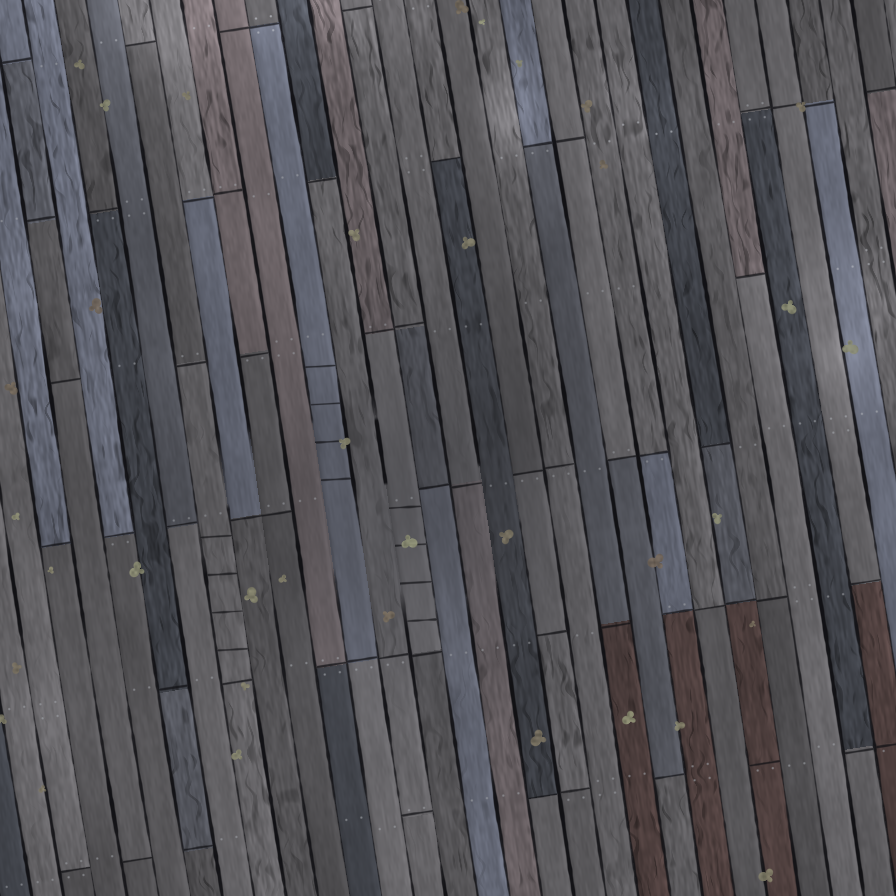
This texture is drawn by a Shadertoy shader. Its source:

```glsl
const float COLUMNS = 28.0;
const float TILT = 0.155;
const float JOIST = 0.182;

float hash(vec2 p) {
    vec3 q = fract(vec3(p.xyx) * 0.1031);
    q += dot(q, q.yzx + 33.33);
    return fract((q.x + q.y) * q.z);
}

float noise(vec2 p) {
    vec2 i = floor(p), f = fract(p);
    f = f * f * (3.0 - 2.0 * f);
    vec2 e = vec2(0.0, 1.0);
    return mix(mix(hash(i), hash(i + e.yx), f.x),
               mix(hash(i + e.xy), hash(i + e.yy), f.x), f.y);
}

float fbm(vec2 p) {
    return 0.55 * noise(p) + 0.3 * noise(p * 2.1 + 7.0) + 0.15 * noise(p * 4.3 + 19.0);
}

// Coverage of a shape from its signed distance
float fill(float d, float aa) {
    return smoothstep(aa, -aa, d);
}

float spot(vec2 p, vec2 center, vec2 size) {
    vec2 d = (p - center) / size;
    return exp(-dot(d, d));
}

// Every second board at the lower right is rusty
bool rustyColumn(float column) {
    return column > 19.0 && mod(column, 2.0) < 0.5 && column != 26.0;
}

// At least one joint in every four joists
bool hasJoint(float column, float joist) {
    float shift = floor(4.0 * hash(vec2(column + 31.0, 5.0)));
    return mod(joist + shift, 4.0) < 0.5
        || hash(vec2(column + 31.0, joist + 57.0)) < 0.16
        || (joist == 1.0 && rustyColumn(column));
}

// Weathered colour of one whole plank
vec3 plankColor(float column, float start) {
    vec2 id = vec2(column + 20.0, start + 20.0);
    float pick = hash(id + 13.0);
    float tone = mix(0.285, 0.385, hash(id + 41.0));
    vec3 color = tone * vec3(1.0, 0.985, 1.015);
    if (pick < 0.08) color = vec3(0.36, 0.375, 0.425) * (0.66 + tone);
    else if (pick < 0.17) color = vec3(0.305, 0.312, 0.34);
    else if (pick < 0.28) color = vec3(0.23, 0.24, 0.265);
    else if (pick < 0.37) color = vec3(0.375, 0.345, 0.355);
    if (start < 1.0 && rustyColumn(column)) color = vec3(0.285, 0.23, 0.225);
    return color;
}

void mainImage(out vec4 fragColor, in vec2 fragCoord) {
    vec2 p = fragCoord / iResolution.y;
    float aa = 0.9 / iResolution.y;

    // Plank axes: across and along
    vec2 q = vec2(p.x + TILT * p.y, p.y - TILT * p.x);
    q.x += 0.0025 * sin(q.y * 5.0 + q.x * 4.0);
    float column = floor(q.x * COLUMNS);
    float across = fract(q.x * COLUMNS);
    float along = (q.y - 0.017) / JOIST;

    // Walk down to the joint where this plank begins
    float start = floor(along);
    for (int i = 0; i < 4; i++) {
        if (hasJoint(column, start)) break;
        start -= 1.0;
    }
    vec2 id = vec2(column + 20.0, start + 20.0);
    float seed = hash(id);
    vec3 color = plankColor(column, start);

    // Smooth, bluish area around the middle
    float smoothed = spot(p, vec2(0.48, 0.42), vec2(0.15, 0.2));
    color = mix(color, vec3(0.30, 0.303, 0.325), 0.45 * smoothed);

    // Grain: fine streaks, short wavy ridges and sparse dark cracks
    float streak = noise(vec2(q.x * 300.0, q.y * 22.0 + seed * 90.0)) - 0.5;
    float fiber = noise(vec2(q.x * 450.0 + seed * 50.0, q.y * 110.0)) - 0.5;
    float ridge = sin(q.x * 900.0 + 9.0 * noise(q * vec2(50.0, 34.0) + seed * 60.0));
    float crack = smoothstep(0.68, 0.9, noise(vec2(q.x * 260.0 + 3.0 * noise(q * 60.0), q.y * 38.0 + seed * 40.0)));
    float rough = smoothstep(0.25, 0.9, hash(id + 5.0));
    float grain = (0.06 + 0.11 * rough) * streak + (0.1 + 0.1 * rough) * fiber
                + 0.035 * rough * ridge - 0.26 * rough * crack;
    color *= 1.0 + grain * (1.0 - 0.6 * smoothed);
    color *= 0.92 + 0.2 * fbm(q * vec2(24.0, 9.0) + seed * 30.0);

    // Worn edges
    color *= 1.0 + 0.1 * smoothstep(0.76, 0.9, across) - 0.09 * smoothstep(0.2, 0.05, across);

    // Grooves of ragged width that thin out and break off near the middle
    float side = min(across, 1.0 - across) / COLUMNS;
    float seam = floor(q.x * COLUMNS + 0.5);
    float wear = smoothstep(0.15, 0.8, fbm(vec2(seam * 7.0, q.y * 9.0 + seam)));
    float ragged = 0.0009 * (noise(vec2(q.x * 90.0, q.y * 130.0)) - 0.5);
    float closed = smoothstep(0.25, 0.6, spot(p, vec2(0.41, 0.43), vec2(0.2, 0.12)))
                 * smoothstep(0.45, 0.55, noise(vec2(seam * 3.0, q.y * 14.0)));
    float groove = fill(side + ragged - mix(0.0004, 0.0022, wear), aa) * mix(0.65, 1.0, wear) * (1.0 - 0.9 * closed);

    // Butt joints on the joists
    float nearest = floor(along + 0.5);
    float offset = (along - nearest) * JOIST;
    if (hasJoint(column, nearest)) {
        float skew = 0.008 * (hash(vec2(column + 2.0, nearest + 9.0)) - 0.5);
        groove = max(groove, 0.75 * fill(abs(offset + skew) + ragged - 0.0011, aa));
    }

    // A few central stretches cut into short blocks
    float stretch = floor(along);
    bool central = abs(column - 12.0) < 4.5 && abs(stretch - 1.5) < 1.0;
    if (central && hash(vec2(column + 3.0, stretch + 80.0)) < 0.16) {
        float rung = abs(fract(q.y / 0.043 + 0.08 * across) - 0.5) * 0.043;
        groove = max(groove, 0.7 * fill(rung + ragged - 0.001, aa));
    }
    color = mix(color, vec3(0.065, 0.065, 0.078), groove);

    // Scattered pairs of screw heads
    vec2 screw = vec2((abs(across - 0.5) - 0.24) / COLUMNS, abs(offset) - 0.008);
    float shown = step(hash(vec2(column + 11.0 + 40.0 * step(0.0, offset), nearest + 66.0)), 0.3);
    color = mix(color, vec3(0.58, 0.59, 0.61), 0.65 * shown * fill(length(screw) - 0.0012, aa));

    // Dappled light and soft shade
    float light = spot(p, vec2(0.28, 0.99), vec2(0.18, 0.07))
                + spot(p, vec2(0.57, 0.88), vec2(0.03, 0.05))
                + spot(p, vec2(0.71, 0.86), vec2(0.05, 0.05))
                + spot(p, vec2(0.95, 0.65), vec2(0.07, 0.09));
    color *= 0.95 + 0.17 * fbm(p * 5.0 + 3.0) + 0.4 * light * (0.4 + noise(p * 17.0));
    color *= 1.0 - 0.1 * spot(p, vec2(0.46, 0.52), vec2(0.22, 0.16));

    // Fallen leaves, denser to the left
    for (int i = 0; i < 36; i++) {
        float n = float(i) + 1.0;
        vec2 center = vec2(pow(hash(vec2(n, 4.0)), 1.3), hash(vec2(n, 17.0)));
        vec2 d = p - center;
        float angle = atan(d.y, d.x) + 6.28 * hash(vec2(n, 29.0));
        float radius = mix(0.004, 0.012, hash(vec2(n, 43.0)));
        radius *= 0.3 + 0.5 * abs(cos(1.5 * angle)) + 0.25 * sin(angle);
        vec3 leaf = mix(vec3(0.43, 0.38, 0.33), vec3(0.55, 0.56, 0.45), hash(vec2(n, 61.0)));
        color = mix(color, leaf * (0.85 + 0.3 * noise(d * 300.0 + n)), 0.85 * fill(length(d) - radius, aa));
    }

    fragColor = vec4(color, 1.0);
}
```
